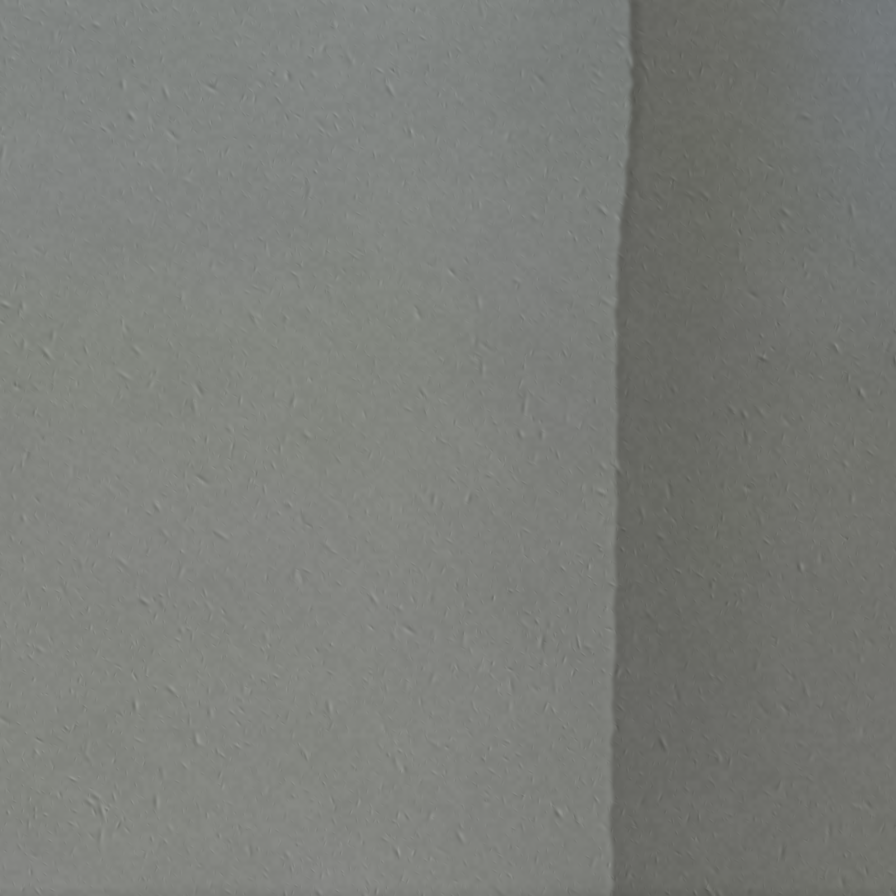
A Shadertoy shader for this texture:

```glsl
// Matte grey wall with a near-vertical fold: a lit plane on the left, a shaded one
// on the right. Smooth gradients set the light, value noise adds mottling and grain,
// and jittered grid cells scatter tiny pits, each a dark and a bright lobe.

float hash(vec2 p) {
    vec3 q = fract(vec3(p.xyx) * 0.1031);
    q += dot(q, q.yzx + 33.33);
    return fract((q.x + q.y) * q.z);
}

float noise(vec2 p) {
    vec2 cell = floor(p), f = fract(p);
    f = f * f * (3.0 - 2.0 * f);
    return mix(mix(hash(cell), hash(cell + vec2(1, 0)), f.x),
               mix(hash(cell + vec2(0, 1)), hash(cell + vec2(1, 1)), f.x), f.y);
}

float fbm(vec2 p) {
    float sum = 0.0, weight = 0.5;
    for (int i = 0; i < 4; i++) {
        sum += weight * (noise(p) - 0.5);
        p = mat2(1.6, 1.2, -1.2, 1.6) * p + 17.3;
        weight *= 0.5;
    }
    return sum;
}

// Signed relief of scattered pits; density is the share of cells that hold one.
float pits(vec2 uv, float cells, float density, float seed) {
    vec2 p = uv * cells, base = floor(p);
    float relief = 0.0;
    for (int j = -1; j <= 1; j++) {
        for (int i = -1; i <= 1; i++) {
            vec2 id = base + vec2(i, j), key = id + seed;
            float present = step(hash(key + 5.7), density);
            vec2 d = p - id - vec2(hash(key + 11.3), hash(key + 27.9));
            float angle = 0.35 + 1.5 * (hash(key + 41.1) - 0.5);
            float c = cos(angle), s = sin(angle);
            d = vec2(c * d.x + s * d.y, c * d.y - s * d.x);
            d /= vec2(0.13, 0.18 + 0.2 * hash(key + 63.5));
            float strength = 0.3 + 0.7 * pow(hash(key + 81.7), 2.0);
            float tilt = hash(key + 97.1) < 0.7 ? 1.0 : -1.0;
            relief += present * strength * tilt * d.x * exp(-dot(d, d));
        }
    }
    return relief;
}

// Horizontal place of the fold at height y, with a slightly rough outline.
float foldX(float y) {
    return 0.682 + 0.011 * y + 0.010 * smoothstep(0.68, 0.9, y)
         + 0.005 * (noise(vec2(y * 14.0, 3.0)) - 0.5)
         + 0.004 * (noise(vec2(y * 75.0, 8.0)) - 0.5);
}

void mainImage(out vec4 fragColor, in vec2 fragCoord) {
    vec2 uv = fragCoord / iResolution.xy;
    float d = uv.x - foldX(uv.y);
    float shade = smoothstep(-0.003, 0.004, d);

    // Lit plane: brightest at the left, dimming toward the fold.
    vec3 lit = vec3(0.515, 0.523, 0.502);
    lit -= 0.030 * smoothstep(-0.28, 0.0, d);
    lit += vec3(-0.006, 0.002, 0.010) * smoothstep(0.4, 1.0, uv.y);

    // Shaded plane: darkest by the fold, cooler and lighter at the upper right.
    vec3 shaded = vec3(0.408, 0.411, 0.391);
    shaded += 0.040 * smoothstep(0.0, 0.28, d);
    shaded += vec3(0.0, 0.018, 0.045) * smoothstep(0.08, 0.32, d)
            * smoothstep(0.45, 1.0, uv.y);
    vec3 col = mix(lit, shaded, shade);

    // Narrow contact shadow, strongest at the top, and a faint lit rim.
    float shadow = exp(-pow((d - 0.006) / 0.007, 2.0));
    col -= shadow * mix(0.012, 0.045, smoothstep(0.55, 1.0, uv.y));
    col += 0.012 * exp(-pow((d + 0.004) / 0.004, 2.0));

    // Broad warm and cool mottling.
    float tint = fbm(uv * 5.0 + 2.0);
    col += tint * vec3(0.008, -0.004, 0.026);
    col += 0.022 * fbm(uv * vec2(9.0, 12.0) + 31.0);

    // Fine grain: streaky, nearly level above and steeper below.
    float slope = mix(1.1, 0.3, smoothstep(0.2, 0.8, uv.y));
    float c = cos(slope), s = sin(slope);
    vec2 along = vec2(c * uv.x - s * uv.y, s * uv.x + c * uv.y);
    col += 0.020 * fbm(along * vec2(55.0, 120.0));
    col += 0.024 * (noise(uv * 190.0) - 0.5);

    // Pits in three sizes, gathered in loose patches and denser lower down.
    float patches = smoothstep(-0.25, 0.25, fbm(uv * 8.0 + 50.0));
    float amount = mix(0.65, 1.1, patches) * mix(1.1, 0.85, uv.y);
    float relief = 0.18 * pits(uv, 45.0, 0.16, 0.0)
                 + 0.14 * pits(uv, 75.0, 0.30, 130.0)
                 + 0.08 * pits(uv, 120.0, 0.45, 270.0);
    col += relief * amount * mix(1.0, 0.8, shade);

    // Slight darkening along the bottom border.
    col -= 0.025 * (1.0 - smoothstep(0.0, 0.014, uv.y));
    fragColor = vec4(clamp(col, 0.0, 1.0), 1.0);
}
```
